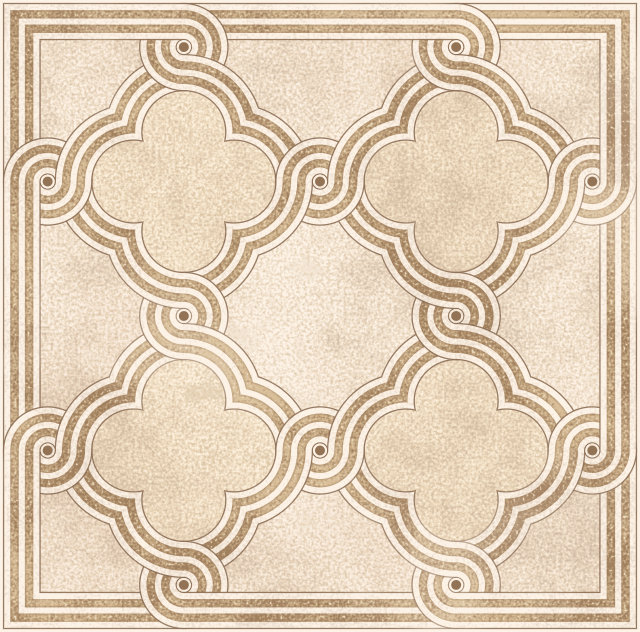
Reproduce this pattern procedurally as a Shadertoy shader.

```glsl
// Worn stone tile: two by two quatrefoils of striped ribbon, knotted together and into a square frame.

const float CELL   = 0.4255;  // cell size, share of the canvas
const float EYE    = 0.028;   // knot eye radius, in cells
const float BAND   = 0.134;   // ribbon width, in cells
const float LOBE_D = 0.184;   // lobe centre to cell centre
const float LOBE_R = 0.5 - LOBE_D - EYE - BAND;  // makes lobes tangent to the knots
const float STRIPES = 5.0;    // stripes across a ribbon
const float DARK_HALF = 0.58; // half width of a dark stripe, in stripes
const float LINE   = 0.0024;  // half width of the drawn lines
const float GRAIN  = 190.0;   // grain cells across the canvas
const float CLOUDS = 3.5;     // cloud cells across the canvas
const vec3 CREAM = vec3(0.99, 0.95, 0.90);
const vec3 SAND  = vec3(0.93, 0.86, 0.77);
const vec3 SHADE = vec3(0.83, 0.75, 0.67);
const vec3 OCHRE = vec3(0.85, 0.75, 0.60);
const vec3 UMBER = vec3(0.63, 0.50, 0.37);
const vec3 INK   = vec3(0.52, 0.40, 0.30);

vec2 hashGradient(vec2 p) {
    vec3 h = fract(p.xyx * vec3(0.1031, 0.1030, 0.0973));
    h += dot(h, h.yzx + 33.33);
    float angle = 6.2832 * fract((h.x + h.y) * h.z);
    return vec2(cos(angle), sin(angle));
}

float gradientNoise(vec2 p) {
    vec2 i = floor(p), f = fract(p);
    vec2 u = f * f * f * (f * (f * 6.0 - 15.0) + 10.0);
    vec2 e = vec2(1, 0);
    float a = dot(hashGradient(i), f);
    float b = dot(hashGradient(i + e.xy), f - e.xy);
    float c = dot(hashGradient(i + e.yx), f - e.yx);
    float d = dot(hashGradient(i + e.xx), f - e.xx);
    return mix(mix(a, b, u.x), mix(c, d, u.x), u.y);
}

float fbm(vec2 p) {
    float sum = 0.0, amp = 1.0;
    for (int i = 0; i < 4; i++) {
        sum += amp * gradientNoise(p);
        p = mat2(1.6, 1.2, -1.2, 1.6) * p + 17.3;
        amp *= 0.55;
    }
    return sum;
}

float cover(float d, float px) { return clamp(d / px + 0.5, 0.0, 1.0); }

// Distance from the inner ribbon edge, around the quatrefoil of a cell
float quatrefoil(vec2 f) {
    vec2 c = abs(f);
    if (c.y > c.x) c = c.yx;
    float cusp = 0.5 * (LOBE_D + sqrt(2.0 * LOBE_R * LOBE_R - LOBE_D * LOBE_D));
    return length(vec2(max(c.x, cusp) - LOBE_D, c.y)) - LOBE_R;
}

// Offset from the nearest knot, turned so that all knots wind alike
vec2 nearestKnot(vec2 q) {
    vec2 mid = q - clamp(floor(q), -1.0, 0.0) - 0.5;
    vec2 edge = q - clamp(round(q), -1.0, 1.0);
    vec2 h = vec2(mid.x, edge.y), v = vec2(edge.x, mid.y);
    return dot(h, h) < dot(v, v) ? h : vec2(v.y, -v.x);
}

// Lays a ribbon over col; s runs from 0 to BAND across it
vec3 paintRibbon(vec3 col, float s, vec3 light, vec3 dark, float ink, float px) {
    float stripe = BAND / STRIPES, t = s / stripe;
    float depth = (DARK_HALF - abs(abs(t - 2.5) - 1.0)) * stripe;  // into a dark stripe
    vec3 rimmed = mix(dark, UMBER, 0.45 * ink * (1.0 - smoothstep(0.0, 0.4 * stripe, depth)));
    vec3 ribbon = mix(light, rimmed, cover(depth, px));
    col = mix(col, ribbon, cover(min(s, BAND - s), px));
    float rim = min(abs(s), abs(s - BAND));
    return mix(col, INK, 0.85 * ink * cover(LINE - rim, px));
}

void mainImage(out vec4 fragColor, in vec2 fragCoord) {
    vec2 uv = fragCoord / iResolution.xy;
    vec2 q = (uv - 0.5) / CELL;
    float px = 1.0 / (CELL * min(iResolution.x, iResolution.y));
    float box = max(abs(q.x), abs(q.y));
    bool inFrame = box > 1.0;

    // Stone grain, clouds and wear
    float grain = gradientNoise(uv * GRAIN) + 0.8 * gradientNoise(uv * GRAIN * 1.6 + 9.0);
    float cloud = fbm(uv * CLOUDS + 3.0);
    float mottle = fbm(uv * 20.0 + 40.0);
    float wear = smoothstep(0.0, 0.6, fbm(uv * CLOUDS + 71.0));
    float blush = smoothstep(-0.3, 0.5, fbm(uv * 2.5 + 23.0));

    // Ground, warmer inside the quatrefoils
    float s = inFrame ? box - 1.0 - EYE : quatrefoil(fract(q) - 0.5);
    float inner = inFrame ? 0.0 : cover(-s, px);
    float tone = 0.7 * grain + 0.5 * cloud + 0.3 * mottle + 0.04 - 0.03 * inner;
    vec3 col = mix(SAND, CREAM, clamp(0.15 + tone * 1.9, 0.0, 1.0));
    col = mix(col, SHADE, clamp(-tone * 1.7 - 0.1, 0.0, 1.0));
    col *= mix(mix(vec3(1), vec3(0.985, 0.97, 0.96), blush), vec3(0.995, 0.985, 0.955), inner);
    float stain = smoothstep(0.1, 0.9, mottle + 0.6 * cloud - 0.5 * grain);
    col = mix(col, mix(OCHRE, SHADE, 0.3), stain * (0.25 + 0.3 * inner));
    if (inFrame) col = mix(col, CREAM, cover(s - BAND, px));

    // Ribbon colours, faded where worn
    vec3 light = mix(CREAM, SHADE, clamp(0.08 - 0.4 * grain - 0.3 * cloud - 0.2 * mottle, 0.0, 0.6));
    vec3 dark = mix(OCHRE, UMBER, clamp(0.42 - 0.9 * grain - 0.8 * cloud - 0.4 * mottle, 0.0, 1.0));
    dark = mix(dark, CREAM, 0.5 * smoothstep(0.3, 0.75, grain) + 0.2 * wear);
    float ink = 1.0 - 0.4 * wear;

    // Arms cross over the knot ring in two opposite quarters and under it in the others
    vec2 p = nearestKnot(q);
    float ring = length(p) - EYE;
    bool armOver = p.x * p.y < 0.0;
    col = paintRibbon(col, armOver ? ring : s, light, dark, ink, px);
    col = paintRibbon(col, armOver ? s : ring, light, dark, ink, px);

    // Knot eye
    col = mix(col, light, cover(-ring - LINE, px));
    col = mix(col, mix(INK, UMBER, 0.5), cover(0.65 * EYE - length(p), px));

    fragColor = vec4(clamp(col, 0.0, 1.0), 1.0);
}
```
